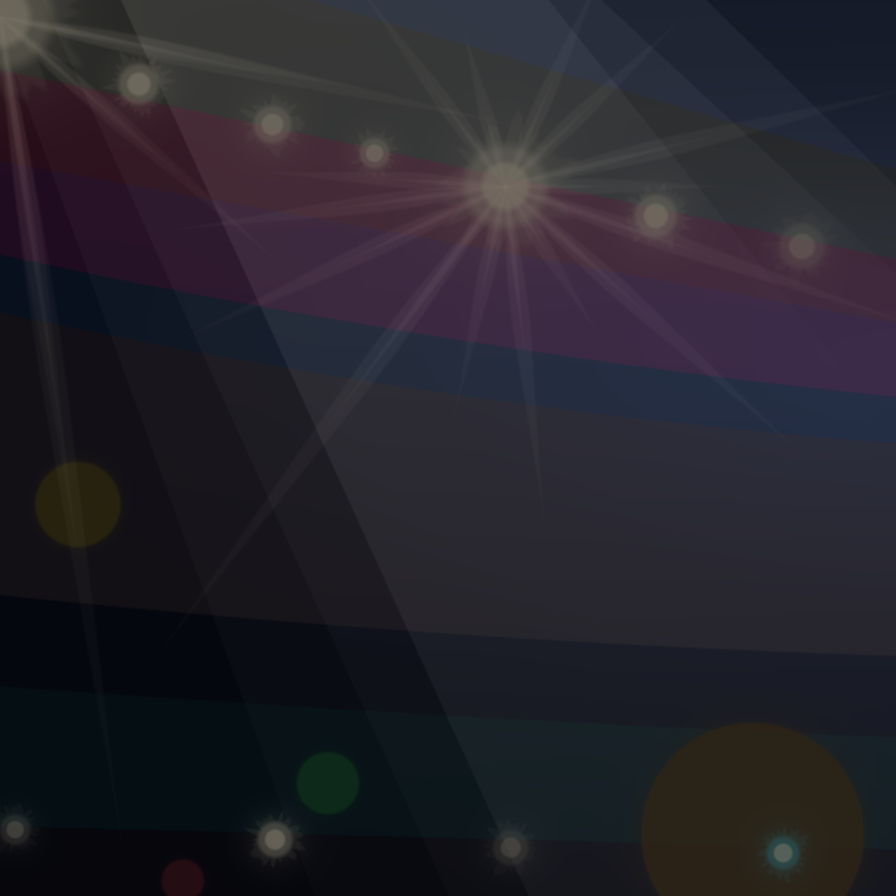
Reproduce this background procedurally as a Shadertoy shader.

```glsl
// Dim stage backdrop: curved colour bands, slanted light beams, starry lamps and soft bokeh discs.

const vec3 CREAM = vec3(0.48, 0.46, 0.40);
const vec3 CYAN = vec3(0.16, 0.42, 0.46);
const vec3 RAY_TINT = vec3(1.0, 0.95, 0.82);
const float RAY_GLOW = 0.038;
const float RAY_CORE = 0.045;
const float VEIL_LOW = 0.065;
const float VEIL_HIGH = 0.135;
const vec2 MAIN_STAR = vec2(0.564, 0.792);
const vec2 CORNER_STAR = vec2(0.0, 0.981);

// Band edges: height at left, height at right, bend in the middle
const int BANDS = 8;
const vec3 BAND_EDGE[BANDS] = vec3[](
    vec3(1.100, 0.811, 0.0), vec3(0.922, 0.711, 0.0),
    vec3(0.820, 0.640, 0.0), vec3(0.716, 0.557, -0.014),
    vec3(0.651, 0.505, -0.017), vec3(0.336, 0.268, -0.009),
    vec3(0.234, 0.177, -0.004), vec3(0.078, 0.052, 0.0));
const vec3 TOP_COLOR = vec3(0.070, 0.090, 0.140);
const vec3 BAND_COLOR[BANDS] = vec3[](
    vec3(0.085, 0.088, 0.085), vec3(0.148, 0.045, 0.090),
    vec3(0.125, 0.045, 0.125), vec3(0.035, 0.060, 0.110),
    vec3(0.070, 0.060, 0.080), vec3(0.020, 0.028, 0.058),
    vec3(0.015, 0.055, 0.073), vec3(0.022, 0.025, 0.048));

// Lamps: centre, core radius, strength; the two large stars come last
const int LAMPS = 11;
const int CYAN_LAMP = 8;
const vec4 LAMP[LAMPS] = vec4[](
    vec4(0.155, 0.906, 0.016, 1.0), vec4(0.304, 0.861, 0.015, 0.85),
    vec4(0.418, 0.829, 0.012, 0.8), vec4(0.732, 0.759, 0.017, 0.9),
    vec4(0.895, 0.725, 0.018, 0.5), vec4(0.017, 0.074, 0.012, 0.5),
    vec4(0.307, 0.063, 0.014, 0.95), vec4(0.570, 0.054, 0.014, 0.45),
    vec4(0.874, 0.048, 0.013, 0.9), vec4(MAIN_STAR, 0.033, 0.9),
    vec4(CORNER_STAR, 0.042, 1.0));

// Ray tips: the first group belongs to the main star, the rest to the corner star
const int RAYS = 21;
const int MAIN_RAYS = 15;
const vec2 RAY_TIP[RAYS] = vec2[](
    vec2(0.163, 0.251), vec2(0.176, 0.609), vec2(0.169, 0.740), vec2(0.280, 0.809),
    vec2(0.505, 0.525), vec2(0.609, 0.403), vec2(0.671, 0.622), vec2(0.911, 0.479),
    vec2(1.040, 0.630), vec2(0.823, 0.792), vec2(1.050, 0.910), vec2(0.775, 0.993),
    vec2(0.680, 1.050), vec2(0.514, 0.980), vec2(0.390, 1.030),
    vec2(0.143, 0.010), vec2(0.089, 0.365), vec2(0.208, 0.798),
    vec2(0.326, 0.694), vec2(0.417, 0.898), vec2(0.600, 0.855));

vec2 hashGradient(vec2 cell) {
    float angle = 6.2832 * fract(sin(dot(cell, vec2(127.1, 311.7))) * 43758.5);
    return vec2(cos(angle), sin(angle));
}

float gradientNoise(vec2 p) {
    vec2 i = floor(p), f = fract(p), u = f * f * (3.0 - 2.0 * f), e = vec2(1.0, 0.0);
    float low = mix(dot(hashGradient(i), f), dot(hashGradient(i + e.xy), f - e.xy), u.x);
    float high = mix(dot(hashGradient(i + e.yx), f - e.yx), dot(hashGradient(i + 1.0), f - 1.0), u.x);
    return mix(low, high, u.y);
}

float disc(float dist, float radius, float blur) {
    return 1.0 - smoothstep(radius - blur, radius + blur, dist);
}

// 1 to the right of a slanted line that starts at the top edge
float rightOf(vec2 p, float top, float slope, float px) {
    return smoothstep(-px, px, p.x - top - slope * (1.0 - p.y));
}

// Spindle that starts thin at the star and ends in a point
float ray(vec2 p, vec2 start, vec2 tip, float width, float px) {
    float len = length(tip - start);
    vec2 dir = (tip - start) / len, q = p - start;
    float t = clamp(dot(q, dir) / len, 0.0, 1.0);
    float halfWidth = width * 1.6 * smoothstep(-0.15, 0.45, t) * (1.0 - t);
    float side = abs(dot(q, vec2(-dir.y, dir.x)));
    return step(0.001, t) * clamp((halfWidth - side) / px, 0.0, 1.0) * (1.0 - 0.5 * t);
}

void addBokeh(inout vec3 color, vec2 p, vec3 circle, vec3 tint, float amount) {
    float d = length(p - circle.xy);
    float glow = 0.25 * exp(-max(d - circle.z, 0.0) / (0.12 * circle.z));
    color = mix(color, tint, amount * max(disc(d, circle.z, 0.003), glow));
}

void mainImage(out vec4 fragColor, in vec2 fragCoord) {
    vec2 p = fragCoord / iResolution.xy;
    float px = 1.5 / iResolution.y;

    // Curved bands
    vec3 color = TOP_COLOR;
    for (int i = 0; i < BANDS; i++) {
        vec3 e = BAND_EDGE[i];
        float edge = mix(e.x, e.y, p.x) + 4.0 * e.z * p.x * (1.0 - p.x);
        color = mix(color, BAND_COLOR[i], smoothstep(-px, px, edge - p.y));
    }

    // Beam veil with stepped edges on both sides
    float veil = 0.22 * rightOf(p, -0.012, 0.363, px) + 0.25 * rightOf(p, 0.047, 0.454, px)
               + 0.53 * rightOf(p, 0.135, 0.455, px);
    float shade = 0.30 * (rightOf(p, 0.612, 0.80, px) + rightOf(p, 0.671, 1.077, px)
                + rightOf(p, 0.788, 1.02, px));
    veil *= mix(VEIL_LOW, VEIL_HIGH, p.y) * (1.0 - shade * smoothstep(0.5, 1.0, p.y));
    color += veil * mix(vec3(1.0, 0.97, 0.91), vec3(0.94, 0.97, 1.05), p.x);
    vec2 haze = (p - vec2(1.0, 0.57)) / vec2(0.6, 0.24);
    color += vec3(0.008, 0.020, 0.050) * exp(-dot(haze, haze));

    // Bokeh discs
    addBokeh(color, p, vec3(0.087, 0.437, 0.048), vec3(0.17, 0.15, 0.05), 0.8);
    addBokeh(color, p, vec3(0.366, 0.126, 0.035), vec3(0.05, 0.17, 0.10), 0.9);
    addBokeh(color, p, vec3(0.840, 0.069, 0.125), vec3(0.18, 0.14, 0.085), 0.85);
    addBokeh(color, p, vec3(0.204, 0.017, 0.024), vec3(0.17, 0.06, 0.08), 0.8);

    // Rays, each with a shorter bright core
    for (int i = 0; i < RAYS; i++) {
        vec2 start = i < MAIN_RAYS ? MAIN_STAR : CORNER_STAR, tip = RAY_TIP[i];
        float width = 0.009 + 0.008 * length(tip - start);
        color += RAY_TINT * RAY_GLOW * ray(p, start, tip, width, 2.0 * px);
        color += RAY_TINT * RAY_CORE * ray(p, start, mix(start, tip, 0.55), 0.4 * width, 2.0 * px);
    }

    // Lamps: core, ring, soft glow and a ragged halo
    for (int i = 0; i < LAMPS; i++) {
        vec2 q = p - LAMP[i].xy;
        float r = LAMP[i].z, d = length(q);
        float ragged = gradientNoise(5.0 * q / max(d, 0.0001) + 7.3 * float(i));
        float halo = 0.28 * disc(d, 1.4 * r, 0.25 * r) + 0.20 * exp(-d * d / (5.0 * r * r))
                   + 0.10 * disc(d, r * (1.9 + 1.3 * ragged), 0.2 * r);
        color = mix(color, i == CYAN_LAMP ? CYAN : CREAM, LAMP[i].w * halo);
        color = mix(color, CREAM, 0.6 * LAMP[i].w * disc(d, 0.8 * r, 0.15 * r));
    }
    fragColor = vec4(color, 1.0);
}
```
